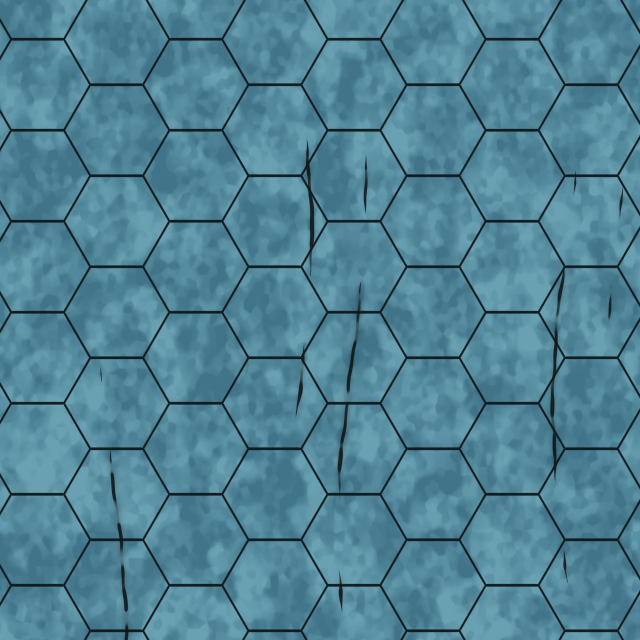
Write a WebGL 1 fragment shader that draws this pattern.

```glsl
precision highp float;
uniform vec2 u_resolution;

#define HEX_SCALE vec2(0.1427, 0.1422)
#define HEX_ORIGIN vec2(0.1823, 0.0855)
#define FLAT_HALF_WIDTH 0.0021
#define SLANT_HALF_WIDTH 0.0016
#define GLAZE_DARK vec3(0.255, 0.455, 0.535)
#define GLAZE_LIGHT vec3(0.410, 0.630, 0.700)
#define INK vec3(0.055, 0.085, 0.095)
#define MOTTLE_CONTRAST 2.2
#define TILE_VARIATION 0.14
#define CRACK_HALF_WIDTH 0.0027
#define CRACK_SWAY 0.022
#define CRACK_GAP 0.05

float hash(vec2 p) {
  return fract(sin(dot(p, vec2(127.1, 311.7))) * 43758.55);
}

// Smooth cellular noise: random cell values blended by distance.
float cellular(vec2 p) {
  vec2 cell = floor(p);
  vec2 local = p - cell;
  float total = 0.0;
  float weights = 0.0;
  for (int j = -1; j <= 1; j++) {
    for (int i = -1; i <= 1; i++) {
      vec2 offset = vec2(float(i), float(j));
      vec2 id = cell + offset;
      vec2 seed = vec2(hash(id), hash(id + 37.3));
      vec2 delta = offset + seed - local;
      float weight = exp(-7.0 * dot(delta, delta));
      total += weight * hash(id + 91.7);
      weights += weight;
    }
  }
  return total / weights;
}

float mottle(vec2 p) {
  p.y *= 0.8;
  float n = 0.32 * cellular(p * 13.0)
          + 0.38 * cellular(p * 36.0 + 17.0)
          + 0.30 * cellular(p * 88.0 + 53.0);
  return 0.5 + (n - 0.5) * MOTTLE_CONTRAST;
}

// Flat-topped hexagon: xy is the offset from its centre, zw the centre.
vec4 hexCell(vec2 p) {
  vec2 period = vec2(1.7320508, 1.0);
  vec2 a = mod(p + 0.5 * period, period) - 0.5 * period;
  vec2 b = mod(p, period) - 0.5 * period;
  vec2 local = dot(a, a) < dot(b, b) ? a : b;
  return vec4(local, p - local);
}

float groutLine(vec2 local, float soft) {
  vec2 q = abs(local);
  float slant = 0.8660254 * q.x + 0.5 * q.y;
  float edge = (0.5 - max(q.y, slant)) * HEX_SCALE.y;
  float halfWidth = q.y > slant ? FLAT_HALF_WIDTH : SLANT_HALF_WIDTH;
  return 1.0 - smoothstep(halfWidth - soft, halfWidth + soft, edge);
}

// Broken, swaying vertical cracks in pairs; x is the core, y the halo.
vec2 cracks(vec2 uv, float soft) {
  vec2 wear = vec2(0.0);
  for (int i = 0; i < 5; i++) {
    float k = float(i);
    float pair = floor((k + 1.0) * 0.5);
    float side = mod(k + 1.0, 2.0);

    float phase = 1.97 + pair * (1.31 * pair - 5.48) - 0.4 * side;
    float path = 0.09 + pair * (0.352 + 0.023 * pair) + 0.085 * side;
    path += CRACK_SWAY * sin(6.0 * uv.y + phase);
    path += 0.0012 * sin(47.0 * uv.y + 2.0 * k) + 0.0005 * sin(131.0 * uv.y + k);

    // Span from top to bottom, interrupted by periodic gaps.
    float top = min(0.43 + 0.4 * k, 0.81 - 0.025 * k);
    float bottom = 0.045 * k + (mod(k, 3.0) == 1.0 ? 0.3 : -0.05);
    float gapCentre = 0.35 + k * (0.2 - 0.034 * k);
    float gap = abs(mod(uv.y - gapCentre + 0.225, 0.45) - 0.225) - CRACK_GAP;
    float inside = min(min(top - uv.y, uv.y - bottom), gap);
    float taper = smoothstep(-0.004, 0.04, inside);

    float rough = cellular(vec2(k * 19.0, uv.y * 38.0));
    float halfWidth = CRACK_HALF_WIDTH * taper * (0.45 + 0.8 * rough);
    float dist = abs(uv.x - path);
    float core = 1.0 - smoothstep(halfWidth - soft, halfWidth + soft, dist);
    core *= smoothstep(0.0, 0.15, taper) * smoothstep(0.08, 0.5, rough);
    float halo = taper * exp(-dist * dist / 0.00004);
    wear = max(wear, vec2(core, halo));
  }
  return wear;
}

void main() {
  vec2 uv = gl_FragCoord.xy / u_resolution;
  float soft = 0.75 / min(u_resolution.x, u_resolution.y);
  vec4 hex = hexCell((uv - HEX_ORIGIN) / HEX_SCALE);

  // Glaze with a slight tone change per tile
  vec2 tileId = floor(hex.zw * vec2(1.1547005, 2.0) + 0.5);
  float tone = mottle(uv) + TILE_VARIATION * (hash(tileId) - 0.5);
  vec3 color = mix(GLAZE_DARK, GLAZE_LIGHT, clamp(tone, 0.0, 1.0));

  // Wear and tile outlines
  vec2 wear = cracks(uv, soft);
  color *= 1.0 - 0.14 * wear.y;
  color = mix(color, INK, 0.9 * wear.x);
  color = mix(color, INK, 0.95 * groutLine(hex.xy, soft));
  gl_FragColor = vec4(color, 1.0);
}
```
